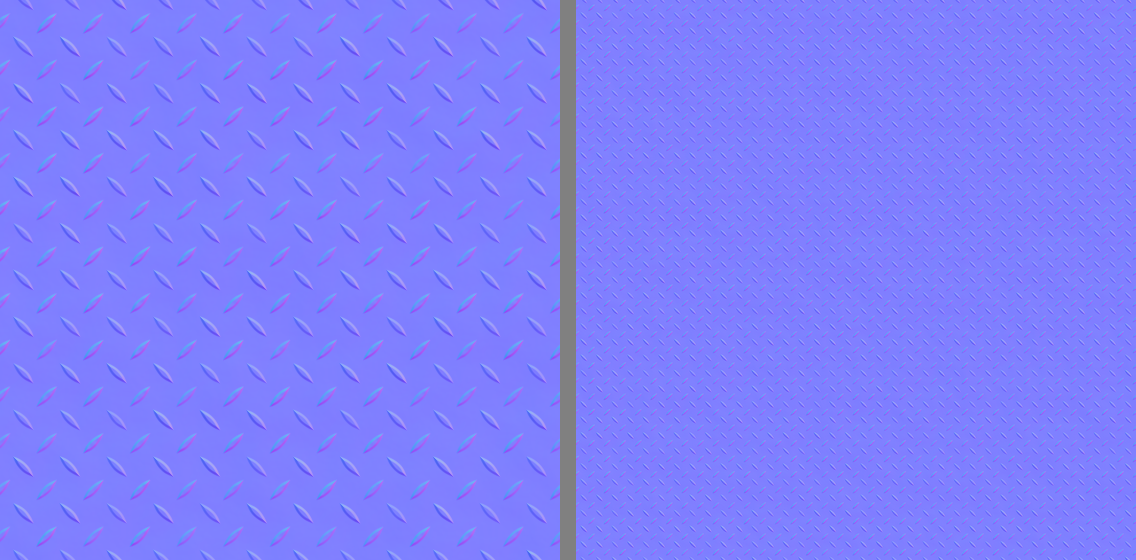
Left: one tile. Right: repeated 3 by 3.
Write a WebGL 1 fragment shader that draws this texture map.

```glsl
precision highp float;
// Tangent-space normal map of diamond tread plate: 12 x 12 cells, each with
// two raised lens-shaped bars at right angles. A height field of lens distances
// and wrapping gradient noise is differentiated to give the normal.
uniform vec2 u_resolution;

const float CELLS = 12.0;

float hash(vec2 p) {
  vec3 q = fract(vec3(p.xyx) * 0.1031);
  q += dot(q, q.yzx + 33.33);
  return fract((q.x + q.y) * q.z);
}

// Dot product of a random unit gradient at a wrapped lattice corner
float corner(vec2 cell, vec2 offset, vec2 f, float period) {
  float angle = 6.2832 * hash(mod(cell + offset, period) + period);
  return dot(vec2(cos(angle), sin(angle)), f - offset);
}

// Gradient noise that repeats after a whole number of lattice cells
float noise(vec2 p, float period) {
  vec2 cell = floor(p);
  vec2 f = p - cell;
  vec2 w = f * f * f * (f * (f * 6.0 - 15.0) + 10.0);
  float low = mix(corner(cell, vec2(0, 0), f, period), corner(cell, vec2(1, 0), f, period), w.x);
  float high = mix(corner(cell, vec2(0, 1), f, period), corner(cell, vec2(1, 1), f, period), w.x);
  return mix(low, high, w.y);
}

// Distance to a lens made of two circular arcs, long axis along x
float lens(vec2 p, float halfLength, float halfWidth) {
  float radius = (halfLength * halfLength + halfWidth * halfWidth) / (2.0 * halfWidth);
  return length(vec2(p.x, abs(p.y) + radius - halfWidth)) - radius;
}

// Bevelled bar in each cell, leaning by the sign of lean; height varies per bar
float bar(vec2 p, float lean, float wobble) {
  vec2 id = mod(floor(p), CELLS);
  vec2 q = fract(p) - 0.5;
  q = vec2(q.x + lean * q.y, q.y - lean * q.x) * 0.7071;
  float d = lens(q, 0.295, 0.076) + wobble;
  float strength = mix(0.75, 1.12, hash(id + 20.0 + 7.0 * lean));
  return strength * (1.0 - smoothstep(-0.052, 0.016, d));
}

// Plate height in cell units
float height(vec2 p) {
  float grain = noise(p * 7.0, CELLS * 7.0);
  float wobble = 0.008 * noise(p * 4.0, CELLS * 4.0);
  float bars = bar(p + vec2(0.5, 0.0), 1.0, wobble) + bar(p + vec2(0.0, 0.5), -1.0, wobble);
  // Broad dents, softer ripples, and grain that is stronger on worn bars
  float dents = 0.022 * noise(p * 0.5, CELLS * 0.5) + 0.006 * noise(p * 1.5, CELLS * 1.5);
  return 0.021 * bars + dents + grain * (0.0006 + 0.003 * bars);
}

void main() {
  vec2 p = gl_FragCoord.xy / u_resolution * CELLS;
  vec2 e = vec2(0.012, 0.0);
  vec2 slope = vec2(height(p + e.xy) - height(p - e.xy),
                    height(p + e.yx) - height(p - e.yx)) / (2.0 * e.x);
  vec3 normal = normalize(vec3(-slope, 1.0));
  gl_FragColor = vec4(normal * 0.5 + 0.5, 1.0);
}
```
